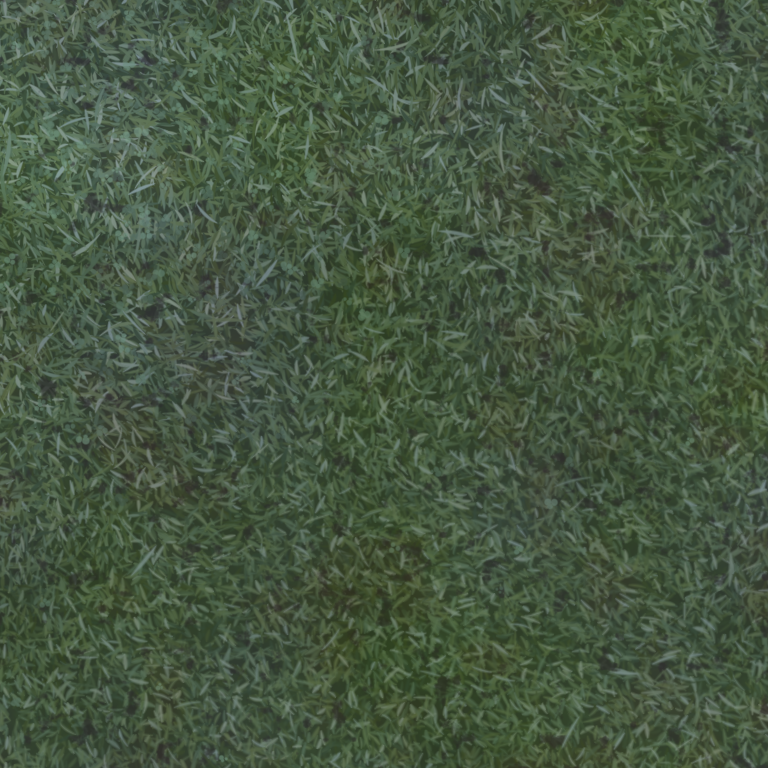
Reproduce this texture procedurally as a Shadertoy shader.

```glsl
// Draws a dim, soft-focus lawn of short leaning grass blades with patches of clover.
#define LAYERS 10
#define BLADE_CELL 0.022
#define BLADE_WIDTH 0.0025
#define LEAN 2.15
#define SPREAD 2.0
#define SOFTNESS 0.0014
#define SOIL vec3(0.155, 0.18, 0.16)
#define DARK_GREEN vec3(0.195, 0.262, 0.168)
#define LIGHT_GREEN vec3(0.325, 0.412, 0.300)
#define PALE_GREEN vec3(0.475, 0.545, 0.515)
#define CLOVER_GREEN vec3(0.34, 0.45, 0.37)

float hash(vec2 p) {
    return fract(sin(dot(p, vec2(127.1, 311.7))) * 43758.55);
}

float noise(vec2 p) {
    vec2 i = floor(p), f = fract(p);
    f = f * f * (3.0 - 2.0 * f);
    return mix(mix(hash(i), hash(i + vec2(1, 0)), f.x),
               mix(hash(i + vec2(0, 1)), hash(i + vec2(1, 1)), f.x), f.y);
}

float fbm(vec2 p) {
    float sum = 0.0, amp = 0.53;
    for (int i = 0; i < 4; i++) {
        sum += amp * noise(p);
        p = p * 2.03 + 7.7;
        amp *= 0.5;
    }
    return sum;
}

// Focus falls off toward the bottom and the right
float blurAt(vec2 uv) {
    return smoothstep(0.25, 1.1, 0.6 * uv.x + 0.9 * (1.0 - uv.y));
}

vec3 bladeColor(float tone, float hue) {
    vec3 green = mix(DARK_GREEN, LIGHT_GREEN, smoothstep(0.0, 0.75, tone));
    green = mix(green, PALE_GREEN, 0.85 * smoothstep(0.74, 1.0, tone));
    return green + (hue - 0.5) * vec3(-0.02, 0.0, 0.06);
}

// One scattered layer of curved, tapered blades
vec3 bladeLayer(vec3 col, vec2 uv, float cell, float density, float seed, float lift) {
    float blur = blurAt(uv);
    float soft = SOFTNESS * (1.0 + 0.7 * blur);
    for (int y = -1; y <= 1; y++)
    for (int x = -1; x <= 1; x++) {
        vec2 id = floor(uv / cell) + vec2(x, y);
        vec2 key = id + seed * 17.3;
        if (hash(key + 5.1) > density) continue;
        vec2 root = (id + vec2(hash(key), hash(key + 31.7))) * cell;
        float angle = LEAN + 1.8 * (noise(root * 7.0) - 0.5)
                    + SPREAD * (hash(key + 2.3) + hash(key + 8.9) - 1.0);
        vec2 dir = vec2(cos(angle), sin(angle));
        vec2 d = uv - root;
        d = vec2(dot(d, dir), dot(d, vec2(-dir.y, dir.x)));
        float halfLen = cell * mix(0.35, 0.95, hash(key + 12.4)) * (1.0 - 0.25 * blur);
        d.y += 0.4 * (hash(key + 19.6) - 0.5) * d.x * d.x / halfLen;
        float taper = 1.0 - d.x * d.x / (halfLen * halfLen);
        float width = BLADE_WIDTH * mix(0.5, 1.15, hash(key + 23.8));
        float mask = smoothstep(soft, -soft, abs(d.y) - width * taper)
                   * smoothstep(0.0, 0.35, taper);
        float tone = clamp(pow(hash(key + 41.2), 0.85) + lift, 0.0, 1.0);
        vec3 blade = bladeColor(tone, hash(key + 53.6));
        col = mix(col, blade, mask * mix(0.95, 0.76, blur));
    }
    return col;
}

// Small uneven clover leaves, thickest in the upper left
vec3 cloverLayer(vec3 col, vec2 uv, float seed) {
    float cell = 0.024;
    for (int y = -1; y <= 1; y++)
    for (int x = -1; x <= 1; x++) {
        vec2 id = floor(uv / cell) + vec2(x, y);
        vec2 key = id + seed * 13.7;
        vec2 center = (id + vec2(hash(key), hash(key + 3.9))) * cell;
        float patchMask = smoothstep(0.55, 0.1, length(center - vec2(0.14, 0.86)));
        if (hash(key + 7.3) > 0.4 * patchMask) continue;
        float size = mix(0.003, 0.0055, hash(key + 9.1));
        float dist = 1.0;
        for (int k = 0; k < 3; k++) {
            float lobe = hash(key + 61.0 + float(k));
            float a = 6.283 * (hash(key + 15.2) + float(k) / 3.0) + lobe;
            vec2 offset = uv - center - size * vec2(cos(a), 0.75 * sin(a));
            dist = min(dist, length(offset) - size * mix(0.45, 1.0, lobe));
        }
        float mask = smoothstep(SOFTNESS, -SOFTNESS, dist);
        vec3 leaf = CLOVER_GREEN * mix(0.75, 1.18, hash(key + 27.5));
        col = mix(col, leaf, 0.7 * mask);
    }
    return col;
}

void mainImage(out vec4 fragColor, in vec2 fragCoord) {
    vec2 uv = fragCoord / iResolution.y;

    // Shaded ground between the blades
    vec3 col = mix(SOIL, DARK_GREEN, 0.4 + 0.7 * fbm(uv * 45.0));

    // Grass, built from the shaded depth up to the lit tips
    for (int i = 0; i < LAYERS; i++) {
        float depth = float(i) / float(LAYERS - 1);
        col = bladeLayer(col, uv, BLADE_CELL, 0.95, float(i) + 1.0, mix(-0.12, 0.05, depth));
    }

    // Small openings to dark soil, clover, then a few long pale blades
    float gap = smoothstep(0.62, 0.82, fbm(uv * 52.0 + 3.1));
    col = mix(col, SOIL * vec3(1.08, 0.98, 1.0), 0.75 * gap);
    col = cloverLayer(col, uv, 1.0);
    col = cloverLayer(col, uv, 2.0);
    col = bladeLayer(col, uv, 0.04, 0.1 + 0.2 * smoothstep(0.3, 0.9, uv.y), 40.0, 0.25);

    // Broad drifts of light, lush green, cool grey and dry brown
    float light = fbm(uv * 5.0 + 11.0) - 0.5;
    float lush = fbm(uv * 6.0 + 23.0) - 0.5;
    float dry = smoothstep(0.5, 0.75, fbm(uv * 14.0 + 37.0));
    float corner = smoothstep(0.7, 0.0, length(uv - vec2(0.0, 0.95)));
    col *= 1.02 + 0.27 * light + 0.1 * corner;
    col += lush * vec3(-0.02, 0.015, -0.11) + corner * vec3(0.0, 0.0, 0.02);
    col += dry * vec3(0.016, -0.008, -0.008);
    fragColor = vec4(clamp(col, 0.0, 1.0), 1.0);
}
```
